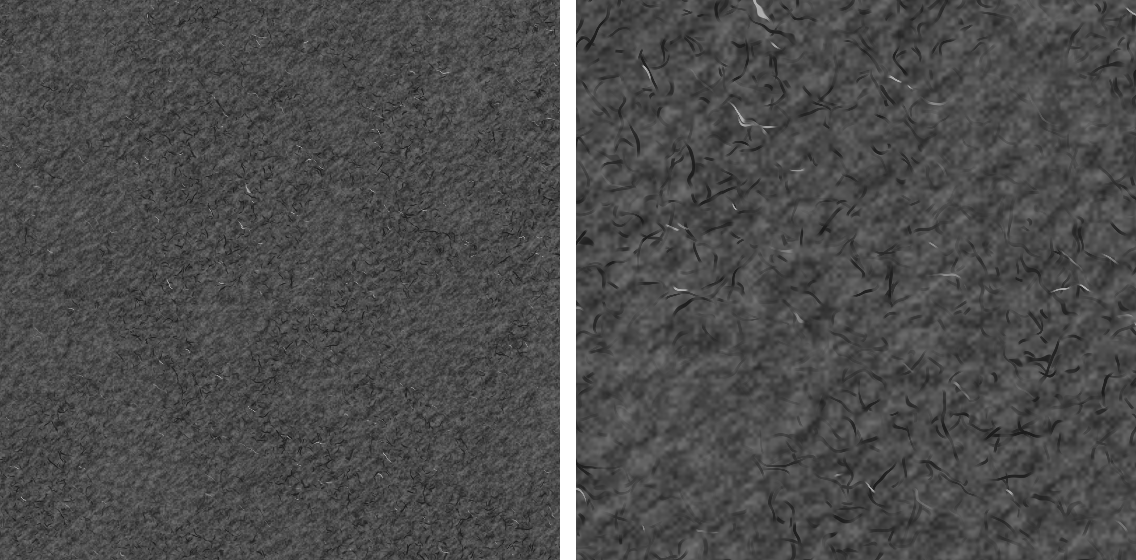
Left: the whole. Right: its middle third, enlarged.
Write a WebGL 1 fragment shader that draws this texture.

```glsl
precision highp float;

uniform vec2 u_resolution;

const float BASE_GRAY = 0.308;
const float DARK_FIBRE_GRAY = 0.085;
const float LIGHT_FIBRE_GRAY = 0.78;

const float GRAIN_ANGLE = 0.68;
const vec2 RIDGE_FREQ = vec2(125.0, 255.0);
const vec2 RELIEF_FREQ = vec2(62.0, 100.0);
const float SPECK_FREQ = 400.0;
const float RIDGE_GAIN = 0.135;
const float RELIEF_GAIN = 0.075;
const float SPECK_GAIN = 0.125;
const float BLOTCH_GAIN = 0.018;
const float CLUMP_SHADE = 0.012;
const float CLUMP_FREQ = 7.0;

const int DARK_LAYERS = 5;
const int SHORT_LAYERS = 5;
const int LIGHT_LAYERS = 3;
const float DARK_GRID = 23.0;
const float SHORT_GRID = 43.0;
const float LIGHT_GRID = 14.0;
const float LIGHT_ANGLE = -0.5;
const float WOBBLE_FREQ = 125.0;
const float WOBBLE_SIZE = 0.0055;
const float PI = 3.14159;

vec3 hash3(vec2 p) {
  vec3 h = fract(p.xyx * vec3(0.1031, 0.1030, 0.0973));
  h += dot(h, h.yxz + 33.33);
  return fract((h.xxy + h.yzz) * h.zyx);
}

float noise(vec2 p) {
  vec2 cell = floor(p);
  vec2 f = fract(p);
  f = f * f * (3.0 - 2.0 * f);
  float low = mix(hash3(cell).x, hash3(cell + vec2(1.0, 0.0)).x, f.x);
  float high = mix(hash3(cell + vec2(0.0, 1.0)).x, hash3(cell + 1.0).x, f.x);
  return mix(low, high, f.y);
}

// Density of the loose groups that fibres gather in
float clumps(vec2 p) {
  float n = 0.5 * noise(p * CLUMP_FREQ + 7.0) + 0.5 * noise(p * CLUMP_FREQ * 3.1 + 31.0);
  return smoothstep(0.22, 0.68, n);
}

// A bent, tapered stroke centred on the origin
float fibre(vec2 p, float angle, float halfLength, float halfWidth, float bend) {
  float c = cos(angle);
  float s = sin(angle);
  vec2 q = vec2(c * p.x + s * p.y, c * p.y - s * p.x);
  float t = q.x / halfLength;
  float offset = abs(q.y - bend * halfLength * (t * t - 0.3));
  float taper = 1.0 - smoothstep(0.5, 1.0, abs(t));
  float blur = 0.7 / u_resolution.y;
  return taper * (1.0 - smoothstep(halfWidth - blur * 0.5, halfWidth + blur, offset));
}

// One jittered fibre per cell; spread limits how far it turns from angle
float fibreLayer(vec2 p, float grid, float seed, float halfLength, float halfWidth,
                 float angle, float spread) {
  float cover = 0.0;
  vec2 home = floor(p * grid);
  for (int j = -1; j <= 1; j++) {
    for (int i = -1; i <= 1; i++) {
      vec2 cell = home + vec2(float(i), float(j));
      vec3 place = hash3(cell + seed);
      vec3 form = hash3(cell + seed + 57.0);
      vec2 centre = (cell + place.xy) / grid;
      float turn = angle + spread * (2.0 * place.z - 1.0);
      float size = halfLength * mix(0.35, 1.0, form.x * form.x);
      float bend = 0.8 * (form.y - 0.5);
      float strength = smoothstep(0.1, 0.85, form.z);
      cover = max(cover, strength * fibre(p - centre, turn, size, halfWidth, bend));
    }
  }
  return cover;
}

// Slanted pressed grain with soft relief and fine specks
float paper(vec2 p) {
  vec2 along = vec2(cos(GRAIN_ANGLE), sin(GRAIN_ANGLE));
  vec2 q = vec2(dot(p, along), dot(p, vec2(-along.y, along.x))) + 3.0;
  float ridges = noise(q * RIDGE_FREQ) - 0.5;
  float relief = noise(q * RELIEF_FREQ) - noise(q * RELIEF_FREQ + vec2(0.1, 0.7));
  float specks = noise(p * SPECK_FREQ + 11.0) - 0.5;
  float blotches = noise(p * 26.0 + 5.0) + noise(p * 6.0 + 19.0) - 1.0;
  return BASE_GRAY + RIDGE_GAIN * ridges + RELIEF_GAIN * relief
       + SPECK_GAIN * specks + BLOTCH_GAIN * blotches;
}

void main() {
  vec2 p = gl_FragCoord.xy / u_resolution.y;
  vec2 wobble = vec2(noise(p * WOBBLE_FREQ), noise(p * WOBBLE_FREQ + 43.0)) - 0.5;
  vec2 bent = p + WOBBLE_SIZE * wobble;
  float wear = smoothstep(0.2, 0.6, noise(p * 170.0 + 71.0));
  float clump = clumps(p);

  float dark = 0.0;
  for (int i = 0; i < DARK_LAYERS; i++) {
    float seed = 13.0 + 101.0 * float(i);
    dark = max(dark, fibreLayer(bent, DARK_GRID, seed, 0.021, 0.0008, 0.0, PI));
  }
  for (int i = 0; i < SHORT_LAYERS; i++) {
    float seed = 509.0 + 89.0 * float(i);
    dark = max(dark, 0.8 * fibreLayer(bent, SHORT_GRID, seed, 0.010, 0.0008, 0.0, PI));
  }
  dark *= mix(0.1, 1.0, clump) * mix(0.3, 1.0, wear);

  float light = 0.0;
  for (int i = 0; i < LIGHT_LAYERS; i++) {
    float seed = 907.0 + 67.0 * float(i);
    light = max(light, fibreLayer(bent, LIGHT_GRID, seed, 0.018, 0.0006, LIGHT_ANGLE, 0.5));
  }
  light *= light * wear * mix(0.2, 0.8, clump);

  float gray = paper(p) - CLUMP_SHADE * clump;
  gray = mix(gray, DARK_FIBRE_GRAY, 0.85 * dark);
  gray = mix(gray, LIGHT_FIBRE_GRAY, light);
  gl_FragColor = vec4(vec3(gray), 1.0);
}
```
